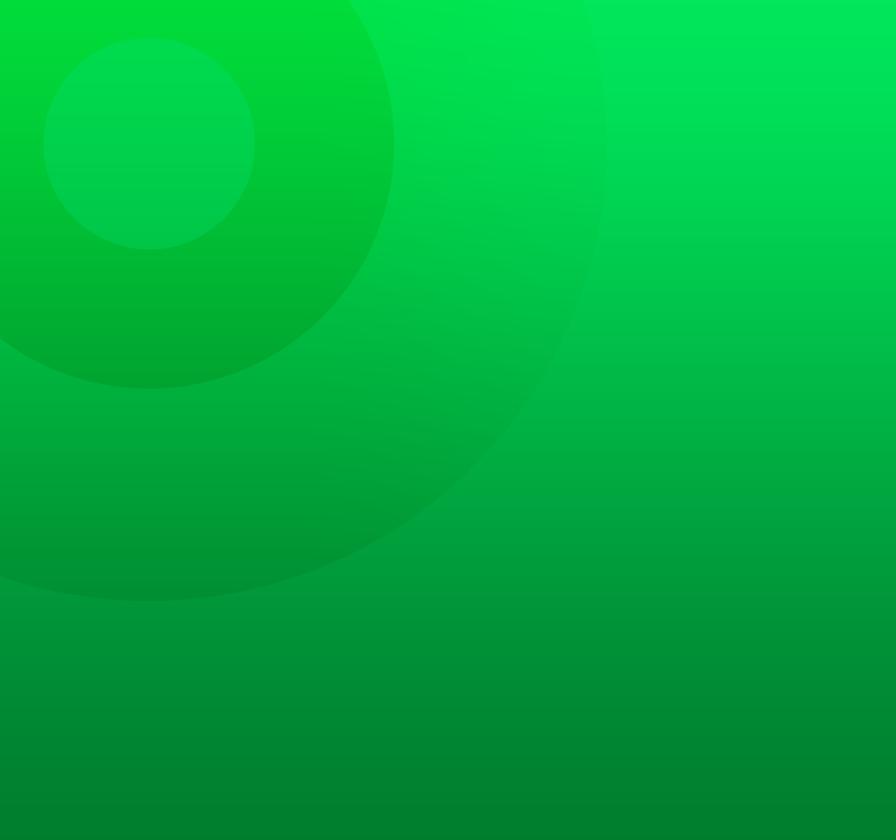
Reproduce this background procedurally as a Shadertoy shader.

```glsl
// Green vertical gradient with three concentric translucent discs at the upper left.
// Discs come from a distance to one centre; each tints the layer below it,
// the two large ones darkening more towards their lower edge.

// Soft-edged disc coverage, about one pixel wide at the rim
float disc(float dist, float radius) {
    float blur = 0.75 / iResolution.y;
    return 1.0 - smoothstep(-blur, blur, dist - radius);
}

void mainImage(out vec4 fragColor, in vec2 fragCoord) {
    vec2 p = fragCoord / iResolution.y;
    float dist = length(p - vec2(0.1775, 0.829));

    // Background: deep green at the foot, bright green at the top
    float rise = mix(p.y, smoothstep(0.0, 1.0, p.y), 0.55);
    vec3 color = mix(vec3(0.0, 0.495, 0.182), vec3(0.0, 0.905, 0.355), rise);

    // Large disc, fading out towards its right rim
    float drop = clamp((1.0 - p.y) / 0.715, 0.0, 1.0);
    vec3 largeTint = mix(vec3(1.0, 0.985, 0.83), vec3(1.0, 0.945, 0.88), drop);
    float fade = 1.0 - 0.65 * smoothstep(0.35, 0.73, p.x);
    color *= mix(vec3(1.0), largeTint, fade * disc(dist, 0.5445));

    // Middle disc, a yellower green
    drop = clamp((1.0 - p.y) / 0.46, 0.0, 1.0);
    vec3 middleTint = mix(vec3(1.0, 0.970, 0.77), vec3(1.0, 0.925, 0.77), drop);
    color *= mix(vec3(1.0), middleTint, disc(dist, 0.2917));

    // Small disc, a pale cool veil
    drop = clamp((0.955 - p.y) / 0.252, 0.0, 1.0);
    vec3 veil = mix(vec3(0.0, 0.010, 0.080), vec3(0.0, 0.042, 0.075), drop);
    color += veil * disc(dist, 0.1260);

    fragColor = vec4(color, 1.0);
}
```
